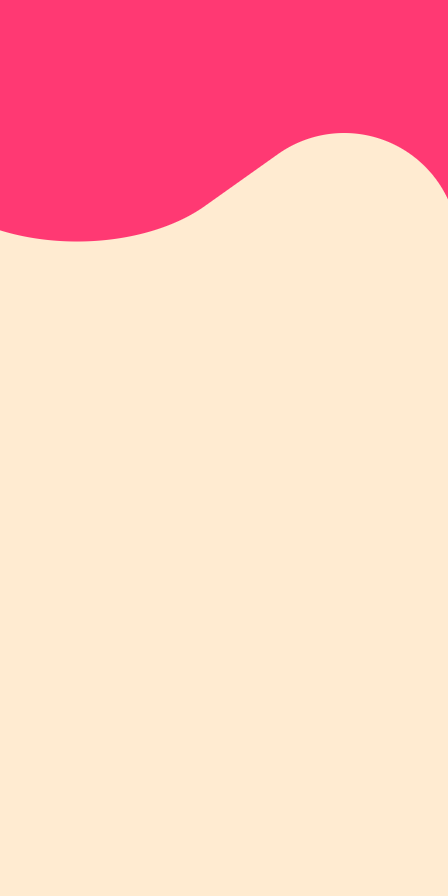
Reproduce this background procedurally as a WebGL 2 fragment shader.

```glsl
#version 300 es
precision highp float;
// A flat cream field under a pink band whose lower edge is a smooth wave.
// The edge is a depth profile: a sagging elliptical arc, a straight ramp
// and a circular crest, joined end to end. Lengths are in canvas widths.

#define TROUGH_CENTER vec2(0.1719, 0.3177)
#define TROUGH_RADII  vec2(0.3724, 0.2214)
#define CREST_CENTER  vec2(0.7682, 0.5521)
#define CREST_RADII   vec2(0.2552, 0.2552)
#define RAMP_START    0.4557
#define RAMP_END      0.6220
#define PINK          vec3(1.0, 0.225, 0.45)
#define CREAM         vec3(1.0, 0.922, 0.82)

uniform vec2 u_resolution;
out vec4 fragColor;

// Vertical half-extent of an ellipse at horizontal position x.
float arcHeight(float x, float center, vec2 radii) {
    float t = (x - center) / radii.x;
    return radii.y * sqrt(max(1.0 - t * t, 0.0));
}

float troughDepth(float x) {
    return TROUGH_CENTER.y + arcHeight(x, TROUGH_CENTER.x, TROUGH_RADII);
}

float crestDepth(float x) {
    return CREST_CENTER.y - arcHeight(x, CREST_CENTER.x, CREST_RADII);
}

// Depth of the wave below the top edge.
float waveDepth(float x) {
    if (x < RAMP_START) return troughDepth(x);
    if (x > RAMP_END) return crestDepth(x);
    float t = (x - RAMP_START) / (RAMP_END - RAMP_START);
    return mix(troughDepth(RAMP_START), crestDepth(RAMP_END), t);
}

void main() {
    // x runs right, y runs down from the top edge
    vec2 p = vec2(gl_FragCoord.x, u_resolution.y - gl_FragCoord.y) / u_resolution.x;
    float pixel = 1.0 / u_resolution.x;

    // Divide by the gradient so the edge is equally soft on steep parts
    float slope = (waveDepth(p.x + 0.5 * pixel) - waveDepth(p.x - 0.5 * pixel)) / pixel;
    float dist = (p.y - waveDepth(p.x)) / length(vec2(1.0, slope));

    float cream = clamp(0.5 + dist / pixel, 0.0, 1.0);
    fragColor = vec4(mix(PINK, CREAM, cream), 1.0);
}
```
